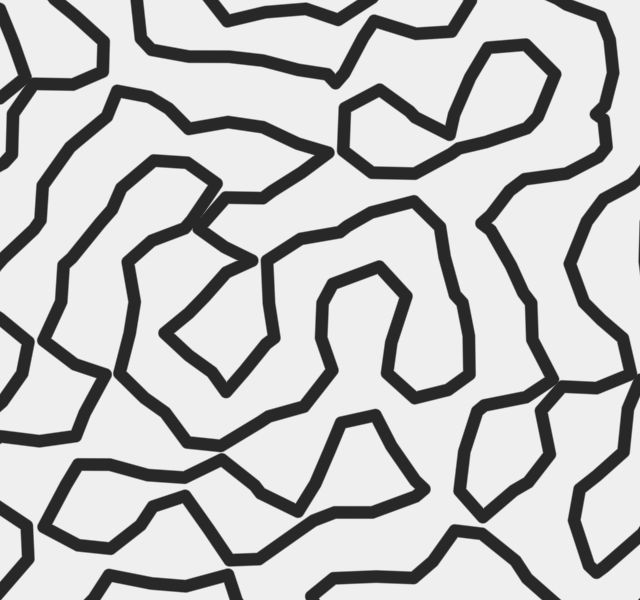
This pattern is drawn by a Shadertoy shader. Its source:

```glsl
float hash(float n) {
    return fract(sin(n * 12.9898 + 4.1) * 43758.5453);
}

vec2 hash2(vec2 p) {
    vec2 q = vec2(dot(p, vec2(127.1, 311.7)), dot(p, vec2(269.5, 183.3)));
    return fract(sin(q) * 43758.5453);
}

// Plane waves of similar length in all directions give a labyrinth
float labyrinth(vec2 p) {
    float sum = 0.0;
    for (int i = 0; i < 18; i++) {
        float n = float(i);
        float angle = (n + hash(n)) * 3.14159 / 18.0;
        float frequency = mix(1.75, 2.15, hash(n + 31.0));
        vec2 wave = frequency * vec2(cos(angle), sin(angle));
        sum += cos(dot(p, wave) + 6.28318 * hash(n + 67.0));
    }
    return sum;
}

float segmentDistance(vec2 p, vec2 a, vec2 b) {
    vec2 ab = b - a;
    float t = clamp(dot(p - a, ab) / max(dot(ab, ab), 1e-6), 0.0, 1.0);
    return length(p - a - ab * t);
}

// Corner index within the 4 x 4 block, walking around one cell
int cornerIndex(int x, int y, int corner) {
    return x + (((corner + 1) >> 1) & 1) + 4 * (y + ((corner >> 1) & 1));
}

// Distance to the straight-sided zero contour on a jittered grid
float contourDistance(vec2 p) {
    vec2 base = floor(p) - 1.0;
    vec3 corners[16];
    for (int i = 0; i < 16; i++) {
        vec2 node = base + vec2(i % 4, i / 4);
        node += 0.32 * (hash2(node) - 0.5);
        corners[i] = vec3(node, labyrinth(node));
    }

    float nearest = 10.0;
    for (int y = 0; y < 3; y++)
    for (int x = 0; x < 3; x++) {
        // Join the edge crossings of the cell in pairs
        vec2 start = vec2(0.0);
        bool open = false;
        for (int e = 0; e < 4; e++) {
            vec3 a = corners[cornerIndex(x, y, e)];
            vec3 b = corners[cornerIndex(x, y, e + 1)];
            if ((a.z > 0.0) != (b.z > 0.0)) {
                float t = clamp(a.z / (a.z - b.z), 0.2, 0.8);
                vec2 crossing = mix(a.xy, b.xy, t);
                if (open) nearest = min(nearest, segmentDistance(p, start, crossing));
                start = crossing;
                open = !open;
            }
        }
    }
    return nearest;
}

void mainImage(out vec4 fragColor, in vec2 fragCoord) {
    float cells = 16.0;
    vec2 p = fragCoord / iResolution.y * cells;
    float soft = max(cells / iResolution.y, 0.01);

    // Dark rounded strokes on pale ground
    float stroke = 1.0 - smoothstep(0.168 - soft, 0.168 + soft, contourDistance(p));
    vec3 ground = vec3(0.937);
    vec3 ink = vec3(0.157);
    fragColor = vec4(mix(ground, ink, stroke), 1.0);
}
```
